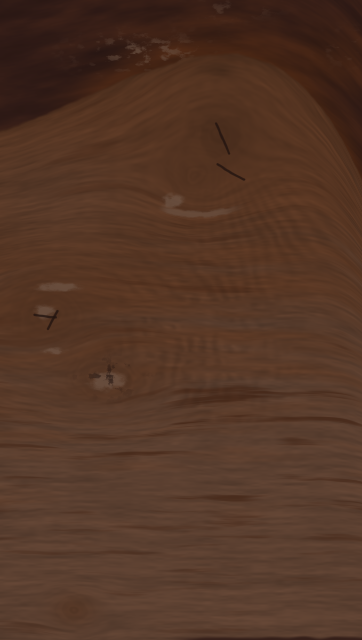
Give the GLSL for this texture, as a WebGL 2 fragment shader.

```glsl
#version 300 es
precision highp float;
uniform vec2 u_resolution;
out vec4 fragColor;

const vec3 HONEY = vec3(0.335, 0.205, 0.130);
const vec3 PALE = vec3(0.358, 0.250, 0.190);
const vec3 STREAK = vec3(0.255, 0.135, 0.075);
const vec3 BARK_DARK = vec3(0.185, 0.103, 0.085);
const vec3 BARK_WARM = vec3(0.275, 0.143, 0.075);
const vec3 SCAR = vec3(0.430, 0.330, 0.270);
const vec3 CRACK = vec3(0.130, 0.075, 0.060);
const float ASPECT = 0.566;
const float GRAIN_DENSITY = 210.0;
const float GRAIN_CONTRAST = 0.10;
const float RING_DENSITY = 120.0;

// Knots: centre, then radii
const int KNOTS = 5;
const vec4 KNOT[KNOTS] = vec4[](
  vec4(0.341, 0.790, 0.085, 0.080), vec4(0.306, 0.727, 0.052, 0.045),
  vec4(0.080, 0.505, 0.075, 0.060), vec4(0.165, 0.410, 0.080, 0.050),
  vec4(0.115, 0.047, 0.036, 0.026));

// Cracks: start, then end
const int CRACKS = 4;
const vec4 CRACK_LINE[CRACKS] = vec4[](
  vec4(0.339, 0.808, 0.358, 0.760), vec4(0.339, 0.742, 0.382, 0.720),
  vec4(0.055, 0.509, 0.088, 0.505), vec4(0.090, 0.514, 0.076, 0.487));

// Pale scars: centre, then radii
const int SCARS = 5;
const vec4 SCAR_SPOT[SCARS] = vec4[](
  vec4(0.169, 0.404, 0.036, 0.019), vec4(0.092, 0.552, 0.045, 0.009),
  vec4(0.085, 0.452, 0.024, 0.007), vec4(0.270, 0.686, 0.022, 0.014),
  vec4(0.070, 0.513, 0.024, 0.014));

float hash(vec2 p) {
  return fract(sin(dot(p, vec2(127.1, 311.7))) * 43758.5453);
}

float noise(vec2 p) {
  vec2 i = floor(p), f = fract(p);
  f = f * f * (3.0 - 2.0 * f);
  return mix(mix(hash(i), hash(i + vec2(1, 0)), f.x),
             mix(hash(i + vec2(0, 1)), hash(i + vec2(1, 1)), f.x), f.y);
}

float fbm(vec2 p) {
  float sum = 0.0, amp = 0.5;
  for (int i = 0; i < 4; i++) {
    sum += amp * noise(p);
    p = p * 2.03 + 17.3;
    amp *= 0.5;
  }
  return sum / 0.9375;
}

// Height of the boundary between wood and bark
float barkEdge(float x) {
  float t = clamp(x / 0.355, 0.0, 1.0);
  float rise = 0.5 * (smoothstep(0.0, 1.0, t) + sin(t * 1.5708));
  float d = max(x - 0.355, 0.0);
  return 0.796 + 0.119 * rise - 3.2 * d * d - 28.0 * d * d * d * d;
}

float segment(vec2 p, vec2 a, vec2 b) {
  vec2 ab = b - a;
  return length(p - a - ab * clamp(dot(p - a, ab) / dot(ab, ab), 0.0, 1.0));
}

float bump(vec2 p, vec2 centre, vec2 radii) {
  vec2 d = (p - centre) / radii;
  return exp(-dot(d, d));
}

vec3 wood(vec2 p, float depth) {
  // Grain lines follow the bark and part around the knots
  float flow = p.y - (barkEdge(p.x) - 0.85) * exp(-max(depth, 0.0) * 6.0);
  float rings = 0.0, knotMask = 0.0;
  float wobble = fbm(p * 24.0) - 0.5;
  for (int i = 0; i < KNOTS; i++) {
    vec4 k = KNOT[i];
    vec2 d = (p - k.xy) / k.zw;
    flow -= (p.y - k.y) * 0.75 * exp(-dot(d, d) * 0.45);
    float w = exp(-dot(d, d) * 1.1);
    float r = length(d) * k.z + wobble * 0.03;
    rings += w * (noise(vec2(r * RING_DENSITY * 1.6, float(i) * 9.0)) - 0.5);
    knotMask = max(knotMask, w);
  }
  flow += 0.018 * (fbm(p * vec2(5.0, 7.0)) - 0.5);

  float fine = noise(vec2(p.x * 22.0, flow * GRAIN_DENSITY)) - 0.5;
  float broad = fbm(vec2(p.x * 5.0, flow * 55.0)) - 0.5;
  float fibre = noise(vec2(p.x * 80.0, flow * GRAIN_DENSITY * 1.7)) - 0.5;
  float grain = mix(fine + broad + 0.5 * fibre, rings + 0.5 * fibre, knotMask * 0.8);

  // Broad colour: honey above, paler below
  float pale = 1.0 - smoothstep(0.10, 0.68, p.y + 0.45 * broad - 0.12 * p.x);
  pale = max(pale, 0.4 * bump(p, vec2(0.08, 0.69), vec2(0.16, 0.09)));
  vec3 col = mix(HONEY, PALE, clamp(pale * 1.15, 0.0, 1.0));
  col = mix(col, HONEY * 0.94, knotMask * 0.65);
  col *= 1.0 + GRAIN_CONTRAST * 1.4 * grain;

  // Dark streaks, thickest in the middle and lower bands
  float streak = smoothstep(0.60, 0.83, fbm(vec2(p.x * 6.0 + 4.0, flow * 75.0)));
  float band = 0.35 + 0.65 * bump(p, vec2(0.36, 0.32), vec2(0.40, 0.20));
  col = mix(col, STREAK, streak * band * (1.0 - knotMask) * 0.75);

  // Rippled figure fanning out from the knots
  float r = length(p - vec2(0.12, 0.45));
  float ripple = sin(r * 290.0 + 9.0 * wobble) * smoothstep(0.3, 0.7, noise(p * vec2(30.0, 90.0)));
  col *= 1.0 - 0.06 * ripple * bump(p, vec2(0.30, 0.48), vec2(0.13, 0.14));
  float fan = sin(atan(p.x - 0.33, 0.82 - p.y) * 70.0 + 5.0 * wobble);
  col *= 1.0 - 0.045 * fan * bump(p, vec2(0.45, 0.645), vec2(0.11, 0.06));

  // Knot hearts and the small eye under the bark
  col *= 1.0 - 0.10 * bump(p, vec2(0.345, 0.790), vec2(0.040, 0.034));
  col *= 1.0 - 0.18 * bump(p, vec2(0.345, 0.889), vec2(0.022, 0.009));

  // Scars and the pale crescent below the upper knot
  float rough = fbm(p * vec2(90.0, 130.0));
  for (int i = 0; i < SCARS; i++) {
    float s = bump(p, SCAR_SPOT[i].xy, SCAR_SPOT[i].zw);
    col = mix(col, SCAR, 0.75 * smoothstep(0.35, 0.85, s * (0.45 + rough)));
  }
  float arcY = 0.665 + 2.6 * pow(p.x - 0.310, 2.0);
  float arc = 1.0 - smoothstep(0.002, 0.007, abs(p.y - arcY) + 0.005 * (rough - 0.5));
  arc *= smoothstep(0.245, 0.265, p.x) * (1.0 - smoothstep(0.340, 0.390, p.x));
  col = mix(col, SCAR, arc * 0.65);
  float pits = bump(p, vec2(0.175, 0.412), vec2(0.045, 0.025)) * smoothstep(0.56, 0.72, fbm(p * 75.0));
  col = mix(col, CRACK, pits * 0.65);

  for (int i = 0; i < CRACKS; i++) {
    float d = segment(p + 0.006 * wobble, CRACK_LINE[i].xy, CRACK_LINE[i].zw);
    col = mix(col, CRACK, 0.8 * (1.0 - smoothstep(0.0006, 0.0030, d)));
  }
  return col * (1.0 - 0.14 * exp(-max(depth, 0.0) * 90.0));
}

vec3 bark(vec2 p, float height) {
  float texture1 = fbm(vec2(p.x * 12.0, (p.y - 0.5 * barkEdge(p.x)) * 45.0));
  float warm = exp(-height * 17.0) * smoothstep(0.02, 0.24, p.x);
  warm = max(warm, 0.75 * bump(p, vec2(0.50, 0.90), vec2(0.12, 0.065)));
  vec3 col = mix(BARK_DARK, BARK_WARM, clamp(warm + 0.7 * (texture1 - 0.5), 0.0, 1.0));
  col *= 0.80 + 0.40 * texture1;
  // Flaked light patches
  float flakes = smoothstep(0.52, 0.75, fbm(p * vec2(70.0, 110.0)));
  float place = bump(p, vec2(0.225, 0.918), vec2(0.085, 0.026));
  place += 0.5 * bump(p, vec2(0.36, 0.985), vec2(0.06, 0.014));
  place += 0.35 * bump(p, vec2(0.54, 0.925), vec2(0.035, 0.025));
  return mix(col, SCAR * 0.95, flakes * place * 0.75);
}

void main() {
  vec2 p = gl_FragCoord.xy / u_resolution * vec2(ASPECT, 1.0);
  float depth = barkEdge(p.x) - p.y + 0.007 * (fbm(p * 30.0) - 0.5);
  vec3 col = mix(bark(p, max(-depth, 0.0)), wood(p, depth), smoothstep(-0.003, 0.003, depth));
  // Dark lower rim on the right
  float rim = 1.0 - smoothstep(0.003, 0.009, p.y + 0.004 * noise(p * 40.0));
  col = mix(col, BARK_DARK, rim * smoothstep(0.26, 0.32, p.x) * 0.85);
  fragColor = vec4(col, 1.0);
}
```
